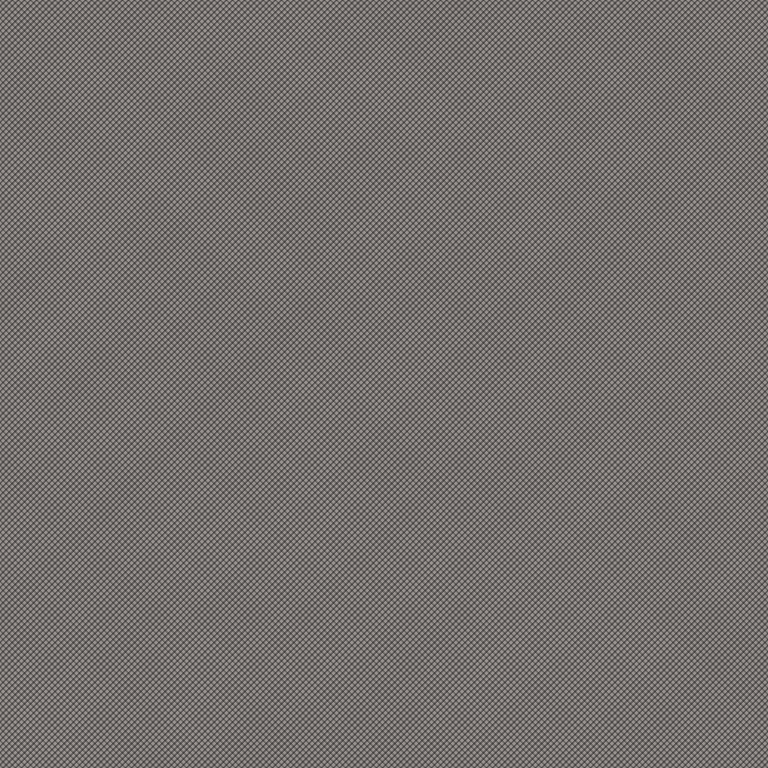
Write a WebGL 1 fragment shader that draws this pattern.

```glsl
precision highp float;

uniform vec2 u_resolution;

#define REPEATS 125.5
#define LINE_WIDTH 0.40
#define EDGE_SOFTNESS 0.60
#define CLOTH_COLOR vec3(0.605, 0.583, 0.572)
#define RISING_TINT vec3(0.625, 0.615, 0.625)
#define FALLING_TINT vec3(0.705, 0.710, 0.695)
#define WEAR_SCALE 10.0
#define WEAR_AMOUNT 0.025

float hash(vec2 p) {
    p = fract(p * vec2(0.1031, 0.1137));
    p += dot(p, p.yx + 33.33);
    return fract((p.x + p.y) * p.x * 7.31);
}

float valueNoise(vec2 p) {
    vec2 cell = floor(p);
    vec2 f = fract(p);
    f = f * f * (3.0 - 2.0 * f);
    float bottom = mix(hash(cell), hash(cell + vec2(1.0, 0.0)), f.x);
    float top = mix(hash(cell + vec2(0.0, 1.0)), hash(cell + 1.0), f.x);
    return mix(bottom, top, f.y);
}

// Coverage of a repeating line; t counts whole repeats
float stripe(float t, float edge) {
    float distanceToCenter = abs(fract(t) - 0.5);
    return clamp((0.5 * LINE_WIDTH - distanceToCenter) / edge + 0.5, 0.0, 1.0);
}

void main() {
    float side = min(u_resolution.x, u_resolution.y);
    vec2 uv = gl_FragCoord.xy / side;

    // Diagonal axes of the lattice
    vec2 diagonal = REPEATS * vec2(uv.x + uv.y, uv.x - uv.y);
    float edge = EDGE_SOFTNESS * 1.41421 * REPEATS / side;

    // Two translucent line sets, darkest where they cross
    vec3 color = CLOTH_COLOR;
    color *= mix(vec3(1.0), FALLING_TINT, stripe(diagonal.x, edge));
    color *= mix(vec3(1.0), RISING_TINT, stripe(diagonal.y, edge));

    // Faint broad shading along the weave
    vec2 weave = WEAR_SCALE * vec2(uv.x + uv.y, uv.x - uv.y) + 40.0;
    color *= 1.0 + WEAR_AMOUNT * (valueNoise(weave) - 0.5);

    gl_FragColor = vec4(color, 1.0);
}
```
